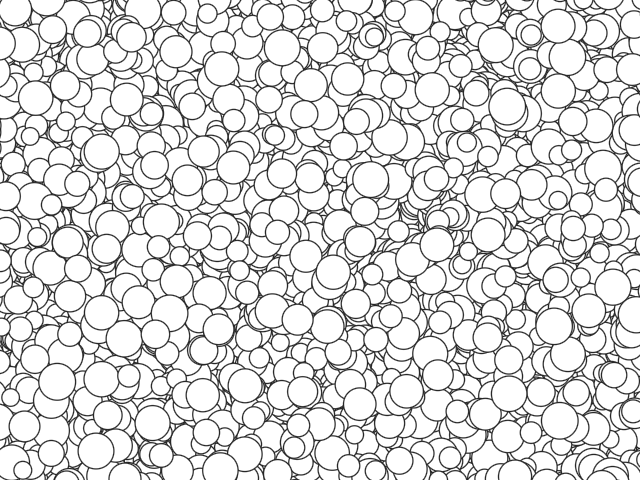
Give the GLSL for this pattern, as a Shadertoy shader.

```glsl
// A dense heap of overlapping white discs with thin dark outlines.

// Lengths are fractions of the canvas height
const float MIN_RADIUS = 0.0180;
const float MAX_RADIUS = 0.0385;
const float LINE_WIDTH = 0.0026;
const float CELL_SIZE  = 0.15;    // one disc per cell in each layer
const int   LAYERS     = 64;
const float EDGE_BLUR  = 1.15;    // edge softness in pixels
const float LAYER_TURN = 2.39996; // rotation between layers, in radians
const vec3  INK   = vec3(0.15);
const vec3  PAPER = vec3(1.0);

vec3 hash33(vec3 p) {
    p = fract(p * vec3(0.1031, 0.1030, 0.0973));
    p += dot(p, p.yxz + 33.33);
    return fract((p.xxy + p.yxx) * p.zyx);
}

mat2 rotation(float angle) {
    float c = cos(angle), s = sin(angle);
    return mat2(c, s, -s, c);
}

// Signed distance to the single disc held by the cell around p.
// Each disc stays inside its cell, so neighbours need no test.
float discDistance(vec2 p, float layer) {
    vec2 cell = floor(p / CELL_SIZE);
    vec3 rnd = hash33(vec3(cell, layer) + 17.0);
    float radius = mix(MIN_RADIUS, MAX_RADIUS, rnd.z);
    float margin = radius + 2.0 * LINE_WIDTH;
    vec2 centre = mix(vec2(margin), vec2(CELL_SIZE - margin), rnd.xy);
    return length(p - cell * CELL_SIZE - centre) - radius;
}

// Share of a pixel lying inside an edge at signed distance d
float coverage(float d, float blur) {
    return clamp(0.5 - d / blur, 0.0, 1.0);
}

void mainImage(out vec4 fragColor, in vec2 fragCoord) {
    vec2 uv = fragCoord / iResolution.y;
    float blur = EDGE_BLUR / iResolution.y;
    vec3 color = vec3(0.0);
    float visible = 1.0;

    // Composite from the top layer down until the pixel is opaque
    for (int i = 0; i < LAYERS; i++) {
        float layer = float(i);
        vec2 shift = 4.0 * hash33(vec3(layer, 5.0, 9.0)).xy;
        float d = discDistance(rotation(layer * LAYER_TURN) * uv + shift, layer);
        float disc = coverage(d - 0.5 * LINE_WIDTH, blur);
        float fill = coverage(d + 0.5 * LINE_WIDTH, blur);
        color += visible * (PAPER * fill + INK * (disc - fill));
        visible *= 1.0 - disc;
        if (visible < 0.004) break;
    }

    fragColor = vec4(color + visible * PAPER, 1.0);
}
```
